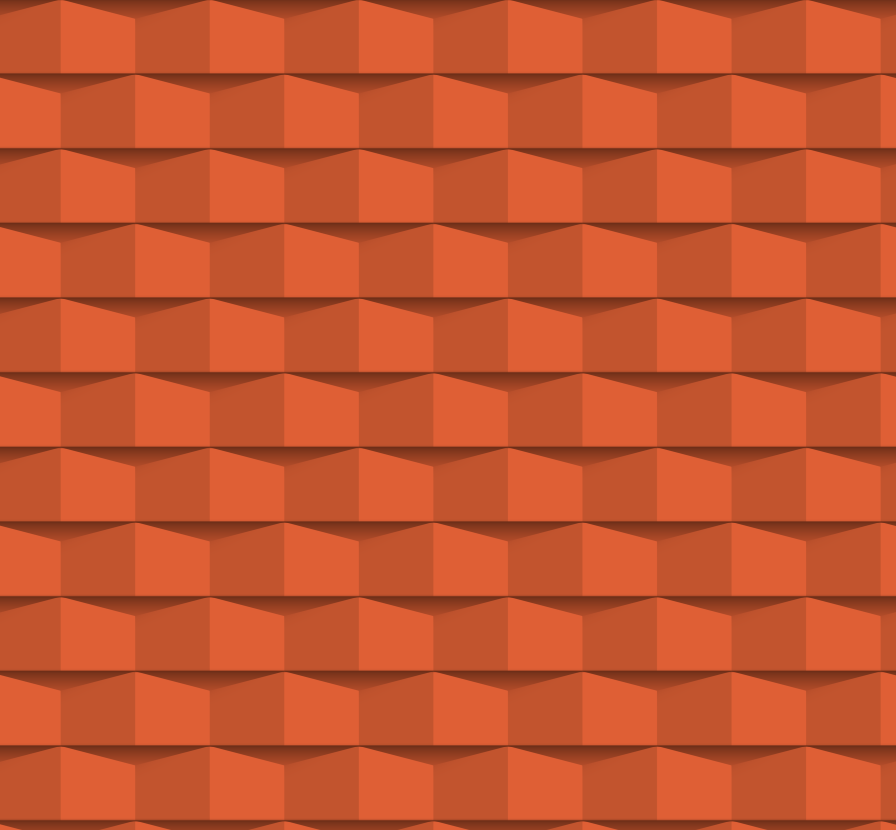
This pattern is drawn by a WebGL 1 fragment shader. Its source:

```glsl
precision highp float;
// Staggered rows of folded terracotta tiles, each with a lit and a shaded face.
// A triangle wave gives the zigzag upper edge of every row; the gap above it
// is filled by a vertical shadow gradient, closed by a thin seam.

uniform vec2 u_resolution;

#define COLUMNS 12.02
#define ROWS 11.117
#define OFFSET vec2(0.814, -0.008)
#define FOLD_DEPTH 0.26
#define SEAM_WIDTH 0.011
#define SPILL_REACH 0.07
#define LIT_COLOR vec3(0.875, 0.372, 0.208)
#define SHADED_COLOR vec3(0.762, 0.330, 0.180)
#define SHADOW_TOP vec3(0.430, 0.183, 0.095)
#define SHADOW_END vec3(0.700, 0.297, 0.162)
#define SEAM_COLOR vec3(0.430, 0.180, 0.095)

// Antialiased step, centred on zero.
float cover(float signedDistance, float pixel) {
  return smoothstep(-0.7 * pixel, 0.7 * pixel, signedDistance);
}

void main() {
  // Grid coordinates measured from the top left, one unit per face.
  vec2 uv = gl_FragCoord.xy / u_resolution;
  vec2 grid = vec2(uv.x, 1.0 - uv.y) * vec2(COLUMNS, ROWS) - OFFSET;
  float pixel = ROWS / u_resolution.y;
  float row = floor(grid.y);
  float depth = fract(grid.y);

  // Alternate rows shift by one face; even faces catch the light.
  float phase = mod(grid.x + row, 2.0);
  float valley = 1.0 - abs(phase - 1.0);
  float litSide = 0.5 - abs(mod(phase + 0.5, 2.0) - 1.0);
  float lit = cover(litSide, pixel);
  vec3 color = mix(SHADED_COLOR, LIT_COLOR, lit);

  // Faint shadow spilling past the valley onto the shaded face.
  float below = depth - FOLD_DEPTH * valley;
  float spill = exp(-max(below, 0.0) / SPILL_REACH) * valley * valley;
  color = mix(color, SHADOW_END, 0.75 * spill * (1.0 - lit));

  // Gradient shadow in the triangular gap above the folded edge.
  float fade = pow(clamp(depth / FOLD_DEPTH, 0.0, 1.0), 0.8);
  vec3 shadow = mix(SHADOW_TOP, SHADOW_END, fade);
  color = mix(shadow, color, cover(below, pixel));

  // Slightly dimmed lower lip and the dark seam between rows.
  color *= 1.0 - 0.06 * smoothstep(0.95, 1.0, depth);
  float seamDistance = min(depth, 1.0 - depth);
  float seam = cover(SEAM_WIDTH - seamDistance, pixel);
  color = mix(color, SEAM_COLOR, 0.8 * seam);

  gl_FragColor = vec4(color, 1.0);
}
```
